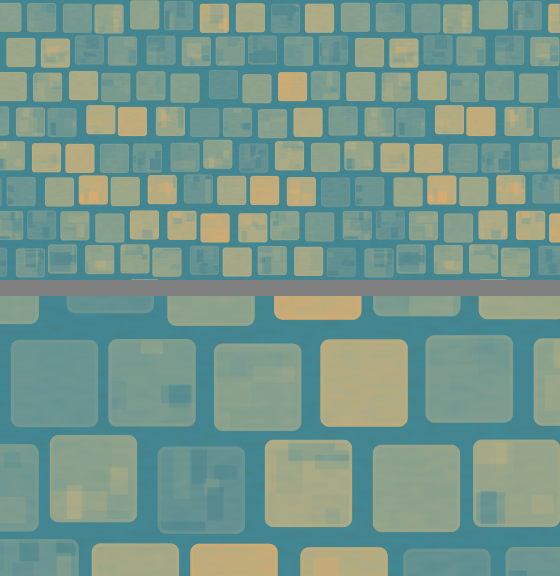
Top, the full canvas; bottom, a detail of the centre.
Reproduce this pattern procedurally as a WebGL 2 fragment shader.

```glsl
#version 300 es
precision highp float;
// Staggered rows of rounded, worn mosaic tiles on a teal ground.
// Each cell hashes its own shift, tone and translucent patches;
// the set of tiles repeats every ten columns and eight rows.

uniform vec2 u_resolution;
out vec4 outColor;

const float PITCH = 0.1245;       // cell size, in canvas heights
const float COLUMNS = 10.0;       // tiles before a row repeats
const float ROWS = 8.0;
const float TOP_SHIFT = 0.015;    // the units below are cells
const float HALF_TILE = 0.418;
const float CORNER = 0.085;
const float JITTER = 0.065;
const float RIM_WIDTH = 0.032;
const float RIM_LIFT = 0.3;       // tone steps
const int PATCHES = 6;
const float PLAIN_SHARE = 0.25;   // tiles with hardly any patches
const float GRAIN = 0.22;
const vec2 GRAIN_SCALE = vec2(5.0, 13.0);

const vec3 GROUND = vec3(0.26, 0.53, 0.58);
const vec3 GROUND_DARK = vec3(0.27, 0.51, 0.54);
const vec3 TEAL = vec3(0.28, 0.51, 0.55);
const vec3 SLATE = vec3(0.41, 0.58, 0.57);
const vec3 SAGE = vec3(0.54, 0.63, 0.55);
const vec3 SAND = vec3(0.68, 0.67, 0.52);
const vec3 ORANGE = vec3(0.87, 0.67, 0.42);

// Horizontal stagger of each row, from the top
const float STAGGER[8] = float[8](0.16, 0.575, 0.35, 0.83, 0.287, 0.657, 0.195, 0.85);

// Four random values in 0..1 for a lattice point and a seed
vec4 hash4(vec2 cell, int seed) {
    uvec4 v = uvec4(ivec4(ivec2(cell), seed, seed * 7 + 3));
    v = v * 1664525u + 1013904223u;
    v += v.yzxy * v.wxyz;
    v ^= v >> 16u;
    v += v.yzxy * v.wxyz;
    return vec4(v >> 8u) / 16777216.0;
}

float cornerGradient(vec2 lattice, vec2 offset) {
    float angle = 6.2832 * hash4(lattice, 90).x;
    return dot(vec2(cos(angle), sin(angle)), offset);
}

float gradientNoise(vec2 p) {
    vec2 i = floor(p), f = p - i;
    vec2 s = f * f * f * (f * (f * 6.0 - 15.0) + 10.0);
    vec2 e = vec2(1.0, 0.0);
    return mix(mix(cornerGradient(i, f), cornerGradient(i + e, f - e), s.x),
               mix(cornerGradient(i + e.yx, f - e.yx), cornerGradient(i + 1.0, f - 1.0), s.x), s.y);
}

// Tone 0..4 runs from teal to orange
vec3 toneColor(float tone) {
    vec3 c = mix(TEAL, SLATE, clamp(tone, 0.0, 1.0));
    c = mix(c, SAGE, clamp(tone - 1.0, 0.0, 1.0));
    c = mix(c, SAND, clamp(tone - 2.0, 0.0, 1.0));
    return mix(c, ORANGE, clamp(tone - 3.0, 0.0, 1.0));
}

float boxDistance(vec2 p, vec2 halfSize, float radius) {
    vec2 q = abs(p) - halfSize + radius;
    return length(max(q, 0.0)) + min(max(q.x, q.y), 0.0) - radius;
}

float coverage(float distance, float pixel) {
    return 1.0 - smoothstep(-0.6 * pixel, 0.6 * pixel, distance);
}

// Overlapping rectangles that lighten or darken the tile
float patchTone(vec2 p, vec2 id, float pixel) {
    float shift = 0.0;
    for (int i = 0; i < PATCHES; i++) {
        vec4 place = hash4(id, 10 + i);
        vec4 look = hash4(id, 30 + i);
        vec2 center = (place.xy - 0.5) * 2.0 * HALF_TILE;
        vec2 halfSize = mix(vec2(0.07), vec2(0.36), place.zw * place.zw);
        float mask = coverage(boxDistance(p - center, halfSize, 0.01), pixel * 1.3);
        shift += mask * mix(-0.85, 0.6, look.x);
    }
    return shift;
}

void main() {
    float pixel = 1.0 / (u_resolution.y * PITCH);
    vec2 p = vec2(gl_FragCoord.x, u_resolution.y - gl_FragCoord.y) * pixel;
    p.y += TOP_SHIFT;

    // Staggered cell and its wrapped identity
    float row = mod(floor(p.y), ROWS);
    vec2 q = vec2(p.x - STAGGER[int(row)] + 0.5, p.y);
    vec2 id = vec2(mod(floor(q.x), COLUMNS), row);
    vec4 trait = hash4(id, 1);
    vec2 local = fract(q) - 0.5 - JITTER * (2.0 * trait.xy - 1.0);

    // Tile tone with patches, grain and a lighter rim
    float grain = gradientNoise(p * GRAIN_SCALE);
    float base = 0.75 + 2.9 * pow(trait.z, 1.2);
    float wear = mix(0.1, 0.95, smoothstep(PLAIN_SHARE, PLAIN_SHARE + 0.4, trait.w));
    float tone = max(base + wear * patchTone(local, id, pixel), 0.45) + GRAIN * grain;
    float edge = boxDistance(local, vec2(HALF_TILE), CORNER);
    float rim = 1.0 - coverage(edge + RIM_WIDTH, pixel);
    tone = mix(tone, base + RIM_LIFT, 0.65 * rim);

    vec3 ground = mix(GROUND, GROUND_DARK, clamp(0.35 + grain, 0.0, 1.0));
    outColor = vec4(mix(ground, toneColor(tone), coverage(edge, pixel)), 1.0);
}
```
